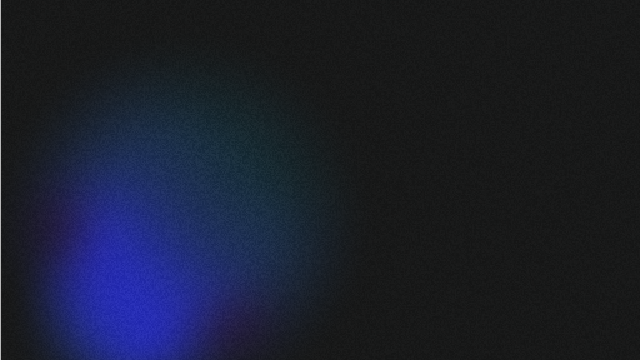
Write a WebGL 2 fragment shader that draws this background.

```glsl
#version 300 es
precision highp float;

uniform vec2 u_resolution;
out vec4 fragColor;

#define CHARCOAL vec3(0.093, 0.096, 0.096)
#define SLATE vec3(0.112, 0.190, 0.285)
#define TEAL vec3(0.085, 0.175, 0.190)
#define COBALT vec3(0.150, 0.178, 0.710)
#define PLUM vec3(0.190, 0.090, 0.290)
#define EDGE_LINE vec3(0.85)
#define EDGE_WIDTH 0.0023
#define GRAIN_CELLS 288.0
#define GRAIN_AMOUNT 0.026

float hash(vec2 p) {
    vec3 q = fract(vec3(p.xyx) * 0.1031);
    q += dot(q, q.yzx + 33.33);
    return fract((q.x + q.y) * q.z);
}

// Disc that fades across a band of the given half width
float softDisc(vec2 p, vec2 center, float radius, float blur) {
    return 1.0 - smoothstep(radius - blur, radius + blur, length(p - center));
}

float falloff(float dist, float spread) {
    return exp(-dist * dist / (spread * spread));
}

float segmentDistance(vec2 p, vec2 a, vec2 b) {
    vec2 ab = b - a;
    float t = clamp(dot(p - a, ab) / dot(ab, ab), 0.0, 1.0);
    return length(p - a - ab * t);
}

void main() {
    // Canvas units: height is 1, origin at the lower left
    vec2 p = gl_FragCoord.xy / u_resolution.y;

    // Glow outline: a large disc joined with a lower left lobe
    float body = softDisc(p, vec2(0.510, 0.390), 0.365, 0.180);
    float lobe = softDisc(p, vec2(0.350, 0.110), 0.190, 0.150);
    float glow = 1.0 - (1.0 - body) * (1.0 - lobe);

    // Tints inside the glow
    float tealSide = smoothstep(0.0, 0.32, dot(p - vec2(0.51, 0.39), vec2(0.8, 0.6)));
    tealSide *= smoothstep(0.25, 0.55, p.y);
    vec3 tint = mix(SLATE, TEAL, 0.8 * tealSide);
    float core = falloff(segmentDistance(p, vec2(0.266, 0.260), vec2(0.417, 0.097)), 0.235);
    tint = mix(tint, COBALT, core);

    // Violet fringes on the left and lower right rims
    float fringe = falloff(length(p - vec2(0.125, 0.370)), 0.130)
                 + falloff(length(p - vec2(0.670, 0.065)), 0.130);
    tint = mix(tint, PLUM, 0.6 * min(fringe, 1.0));

    vec3 color = mix(CHARCOAL, tint, glow);

    // Fine grain, a little stronger in the light
    float grain = hash(floor(p * GRAIN_CELLS)) - 0.5;
    color += grain * GRAIN_AMOUNT * (1.0 + glow);

    // Thin pale line on the left border, by pixel coverage
    float coverage = clamp(EDGE_WIDTH * u_resolution.y - gl_FragCoord.x + 0.5, 0.0, 1.0);
    color = mix(color, EDGE_LINE, coverage);

    fragColor = vec4(clamp(color, 0.0, 1.0), 1.0);
}
```
